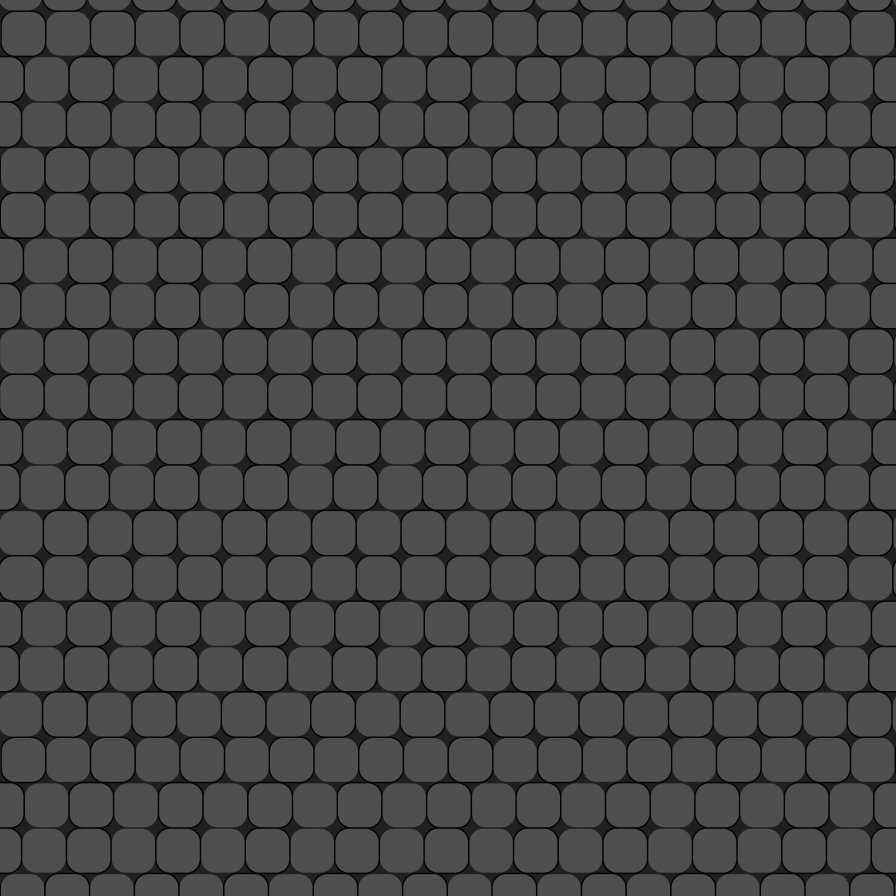
A Shadertoy shader for this pattern:

```glsl
// Staggered rows of rounded grey tiles, every second tile rimmed in black.

float roundedBox(vec2 p, vec2 halfSize, float radius) {
    vec2 d = abs(p) - halfSize + radius;
    return length(max(d, 0.0)) + min(max(d.x, d.y), 0.0) - radius;
}

// Sideways shift of a row: a four-row stagger plus a slow drift over sixteen rows
float rowShift(float row) {
    vec4 stagger = vec4(1.023, 0.542, 0.485, 0.004);
    return stagger[int(mod(row, 4.0))] - 0.018 * mod(floor(row / 4.0), 4.0);
}

// Offset from the nearest tile centre, where such tiles lie two widths apart
float alternateTile(float x, float centre) {
    return mod(x - centre + 1.0, 2.0) - 1.0;
}

void mainImage(out vec4 fragColor, in vec2 fragCoord) {
    // One unit is one tile width
    float tilesAcross = 20.04;
    vec2 p = fragCoord / iResolution.y * tilesAcross;
    float pixel = tilesAcross / iResolution.y;

    float rowHeight = 1.015;
    float y = (p.y - 0.506) / rowHeight;
    vec2 halfSize = vec2(0.4825, 0.49);

    // Nearest plain and rimmed tiles, including those of adjoining rows
    float plain = 1e3;
    float rimmed = 1e3;
    for (int i = -1; i <= 1; i++) {
        float line = floor(y) + float(i);
        float x = p.x - rowShift(18.0 - line);
        float dy = (y - line - 0.5) * rowHeight;
        plain = min(plain, roundedBox(vec2(alternateTile(x, 0.5), dy), halfSize, 0.3));
        rimmed = min(rimmed, roundedBox(vec2(alternateTile(x, 1.5), dy), halfSize, 0.3));
    }

    // Ground, black rims, then tile faces
    float rim = clamp(0.5 - (rimmed - 0.035) / pixel, 0.0, 1.0);
    float face = clamp(0.5 - min(plain, rimmed) / pixel, 0.0, 1.0);
    float grey = mix(0.125, 0.02, rim);
    grey = mix(grey, 0.31, face);
    fragColor = vec4(vec3(grey), 1.0);
}
```
